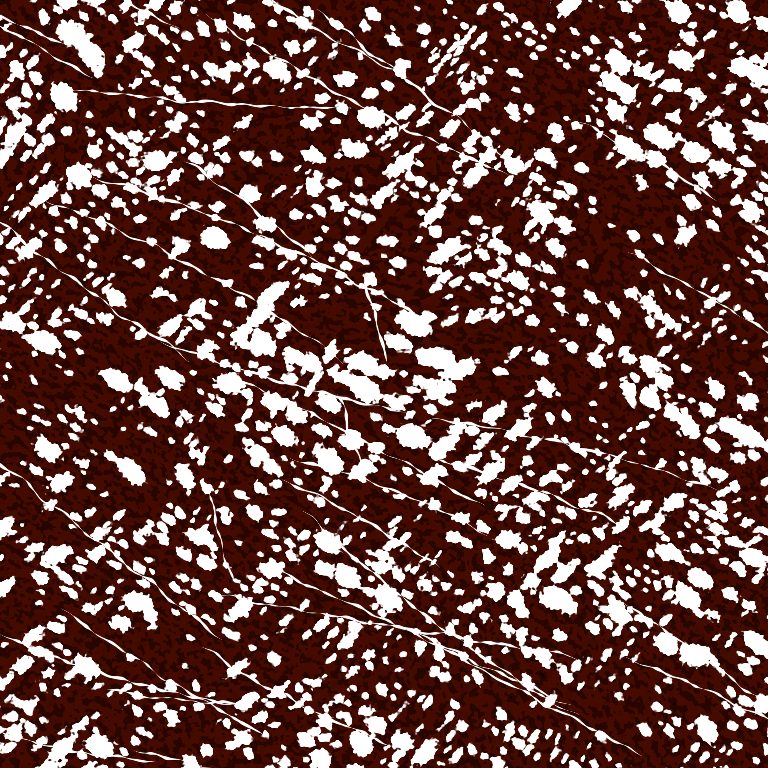
Give the GLSL for this texture, as a three.js fragment shader.

```glsl
// Ragged white grains in slanting rows and thin broken scratches on dark red-brown.
// Grains are jittered ellipses in two sizes of cell, roughened by gradient noise;
// scratches are bent strokes from a loop, and the ground is mottled by noise.
#define ROW_ANGLE -0.52
#define COARSE_CELL 0.034
#define FINE_CELL 0.0165
#define COARSE_SHARE 0.42
#define FINE_SHARE 0.36
#define ROUGHNESS 0.9
#define SCRATCHES 38
#define SCRATCH_WIDTH 0.0014
#define DARK_LEVEL 0.09
#define EDGE 0.0007

varying vec2 vUv;

const vec3 WHITE = vec3(1.0);
const vec3 RUST = vec3(0.27, 0.04, 0.0);
const vec3 RUST_DIM = vec3(0.25, 0.04, 0.0);
const vec3 UMBER = vec3(0.16, 0.02, 0.0);
const vec3 SOOT = vec3(0.04, 0.01, 0.0);

vec2 hash2(vec2 p) {
  vec3 q = fract(p.xyx * vec3(0.1031, 0.1030, 0.0973));
  q += dot(q, q.yzx + 33.33);
  return fract((q.xx + q.yz) * q.zy);
}

// Coordinates in a frame turned by the angle
vec2 turn(vec2 p, float angle) {
  float c = cos(angle), s = sin(angle);
  return vec2(c * p.x + s * p.y, c * p.y - s * p.x);
}

float slope(vec2 cell, vec2 offset) {
  float a = 6.2832 * hash2(cell + 71.0).x;
  return dot(vec2(cos(a), sin(a)), offset);
}

float gradientNoise(vec2 p) {
  vec2 i = floor(p), f = fract(p);
  vec2 u = f * f * f * (f * (f * 6.0 - 15.0) + 10.0);
  vec2 e = vec2(1.0, 0.0);
  return mix(mix(slope(i, f), slope(i + e, f - e), u.x),
             mix(slope(i + e.yx, f - e.yx), slope(i + e.xx, f - e.xx), u.x), u.y);
}

// Approximate signed distance to the nearest grain of one layer
float grains(vec2 p, float size, float share, float seed) {
  vec2 g = p / size + seed;
  vec2 base = floor(g);
  float nearest = 1.0;
  for (int y = -1; y <= 1; y++) {
    for (int x = -1; x <= 1; x++) {
      vec2 cell = base + vec2(float(x), float(y));
      vec2 place = hash2(cell), kind = hash2(cell + 19.7);
      float keep = share + 0.8 * gradientNoise(cell * vec2(0.11, 0.27) + seed);
      if (kind.x > keep) continue;
      // Most grains follow the row; in some regions they hatch across it
      float across = step(0.1, gradientNoise(cell * 0.17 + 5.3));
      float angle = mix((place.x - 0.5) * 0.9, 1.25, across);
      float radius = 0.55 + 0.75 * kind.y * kind.y;
      vec2 axes = radius * mix(vec2(0.5, 0.33), vec2(0.52, 0.26), across);
      vec2 center = cell + 0.5 + (place - 0.5) * vec2(0.5, 0.3);
      vec2 q = turn(g - center, angle);
      nearest = min(nearest, (length(q / axes) - 1.0) * axes.y);
    }
  }
  return nearest * size;
}

// Signed distance to thin, bent and broken strokes
float scratches(vec2 p) {
  float nearest = 1.0;
  for (int i = 0; i < SCRATCHES; i++) {
    float id = float(i);
    vec2 a = hash2(vec2(id, 3.7)), b = hash2(vec2(id, 41.3));
    float steep = step(5.5, mod(id, 7.0));
    float span = mix(mix(0.14, 0.5, b.x), 0.12, steep);
    float angle = -mix(mix(0.03, 0.68, b.y), 1.3, steep);
    vec2 q = turn(p - vec2(a.x * 1.1 - 0.2, a.y * 1.1), angle);
    float t = q.x / span;
    if (t < 0.0 || t > 1.0) continue;
    float bend = (fract(a.x * 17.0) - 0.5) * 0.35 * span;
    float line = q.y - bend * t * (1.0 - t) - 0.008 * gradientNoise(vec2(q.x * 28.0, id));
    float width = SCRATCH_WIDTH * (0.8 + 1.6 * gradientNoise(vec2(q.x * 85.0, id + 0.4)));
    nearest = min(nearest, abs(line) - width * smoothstep(0.0, 0.08, t * (1.0 - t)));
  }
  return nearest;
}

void main() {
  // Slanted rows, gently bent
  vec2 p = turn(vUv, ROW_ANGLE);
  p += 0.045 * vec2(gradientNoise(vUv * 2.7), gradientNoise(vUv * 2.3 + 9.0));

  // Mottled ground
  float mottle = gradientNoise(p * vec2(75.0, 115.0)) + 0.6 * gradientNoise(p * 190.0 + 7.0);
  float faint = gradientNoise(p * 60.0 + 31.0);
  vec3 color = mix(RUST, RUST_DIM, smoothstep(0.22, 0.24, faint));
  color = mix(color, UMBER, smoothstep(-0.03, 0.03, mottle - DARK_LEVEL));
  color = mix(color, SOOT, smoothstep(0.74, 0.78, mottle));

  // Ragged grains and scratches
  float ragged = gradientNoise(vUv * 100.0) + 0.7 * gradientNoise(vUv * 210.0 + 3.0);
  float coarse = grains(p, COARSE_CELL, COARSE_SHARE, 11.0) + 0.0055 * ROUGHNESS * ragged;
  float fine = grains(p, FINE_CELL, FINE_SHARE, 47.0) + 0.0035 * ROUGHNESS * ragged;
  float shape = min(min(coarse, fine), scratches(vUv));
  color = mix(color, WHITE, 1.0 - smoothstep(-EDGE, EDGE, shape));

  gl_FragColor = vec4(color, 1.0);
}
```
